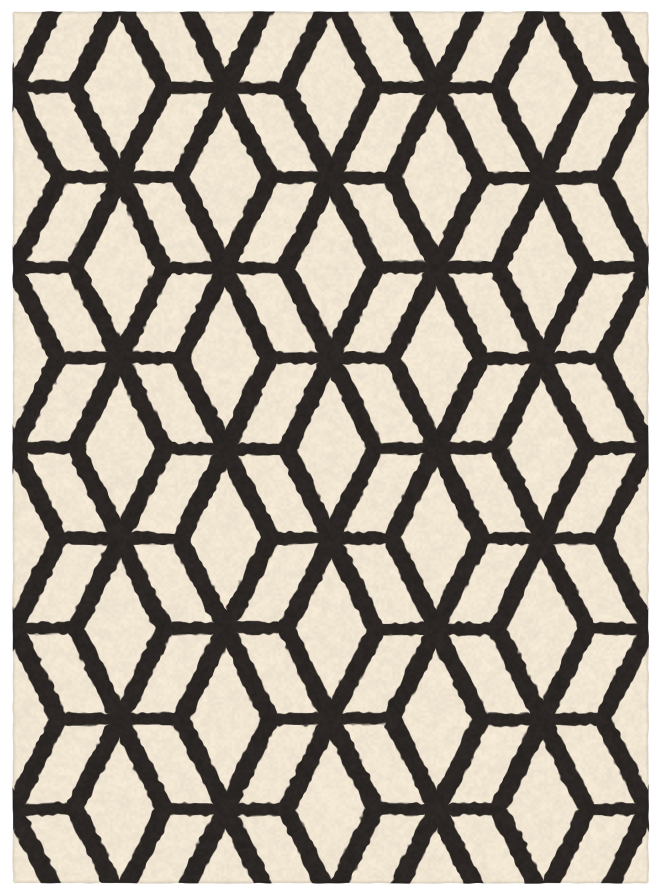
A Shadertoy shader for this pattern:

```glsl
// Lengths are fractions of the canvas height
const vec2  PITCH       = vec2(0.1179, 0.1007); // column and row spacing
const float STAR_Y      = 0.399;                // height of a star on the middle column
const float DIAMOND_W   = 0.0500;               // half width of a diamond
const float DIAGONAL_W  = 0.0196;               // line widths
const float BAR_W       = 0.0136;
const vec4  MARGIN      = vec4(0.0143, 0.0142, 0.0150, 0.0130); // left, bottom, right, top
const float CORNER      = 0.003;
const float DRIFT       = 0.0022;               // slow bending of the lines
const float RAGGED      = 0.0034;               // tufted line edges
const float EDGE_SOFT   = 0.0011;
const float PILE_SCALE  = 330.0;
const vec3  CREAM       = vec3(0.945, 0.902, 0.825);
const vec3  CHARCOAL    = vec3(0.170, 0.152, 0.142);
const vec3  BACKDROP    = vec3(1.0);

float hash(vec2 p) {
    vec3 q = fract(p.xyx * 0.1031);
    q += dot(q, q.yzx + 33.33);
    return fract((q.x + q.y) * q.z);
}

float noise(vec2 p) {
    vec2 i = floor(p), f = fract(p);
    f = f * f * (3.0 - 2.0 * f);
    return mix(mix(hash(i), hash(i + vec2(1, 0)), f.x),
               mix(hash(i + vec2(0, 1)), hash(i + vec2(1, 1)), f.x), f.y);
}

vec2 signedNoise(vec2 p) {
    return vec2(noise(p + 50.0), noise(p + 117.0)) - 0.5;
}

float segment(vec2 p, vec2 a, vec2 b) {
    vec2 ab = b - a;
    return length(p - a - ab * clamp(dot(p - a, ab) / dot(ab, ab), 0.0, 1.0));
}

// Mirror-folded cell with stars at two opposite corners
float lattice(vec2 p) {
    vec2 c = abs(mod(p + PITCH, 2.0 * PITCH) - PITCH);
    vec2 lower = vec2(PITCH.x - DIAMOND_W, 0.0);
    vec2 upper = vec2(DIAMOND_W, PITCH.y);
    float diagonal = min(segment(c, vec2(0), upper), segment(c, PITCH, lower));
    float bar = min(segment(c, vec2(0), lower), segment(c, PITCH, upper));
    return min(diagonal - 0.5 * DIAGONAL_W, bar - 0.5 * BAR_W);
}

float roundedBox(vec2 p, vec2 halfSize, float r) {
    vec2 d = abs(p) - halfSize + r;
    return length(max(d, 0.0)) + min(max(d.x, d.y), 0.0) - r;
}

void mainImage(out vec4 fragColor, in vec2 fragCoord) {
    float pixel = 1.0 / iResolution.y;
    vec2 size = iResolution.xy * pixel;
    vec2 uv = fragCoord * pixel;

    // Hand-tufted lines
    vec2 p = uv - vec2(0.5 * size.x, STAR_Y);
    p += DRIFT * signedNoise(uv * 14.0) + RAGGED * signedNoise(uv * 170.0);
    float soft = max(EDGE_SOFT, 0.75 * pixel);
    float ink = 1.0 - smoothstep(-soft, soft, lattice(p));

    // Looped pile
    float pile = 0.6 * noise(uv * PILE_SCALE) + 0.4 * noise(uv * PILE_SCALE * 0.37) - 0.5;
    vec3 cream = CREAM * (1.0 + 0.07 * pile);
    vec3 charcoal = CHARCOAL * (1.0 + 0.28 * pile);
    vec3 rug = mix(cream, charcoal, ink);

    // Cut edge and backdrop
    vec2 low = MARGIN.xy, high = size - MARGIN.zw;
    float edge = roundedBox(uv - 0.5 * (low + high), 0.5 * (high - low), CORNER);
    edge += 0.0012 * (noise(uv * 90.0) - 0.5);
    rug *= 1.0 - 0.10 * smoothstep(-0.004, 0.0, edge);
    float outside = smoothstep(-0.75 * pixel, 0.75 * pixel, edge);
    fragColor = vec4(mix(rug, BACKDROP, outside), 1.0);
}
```
